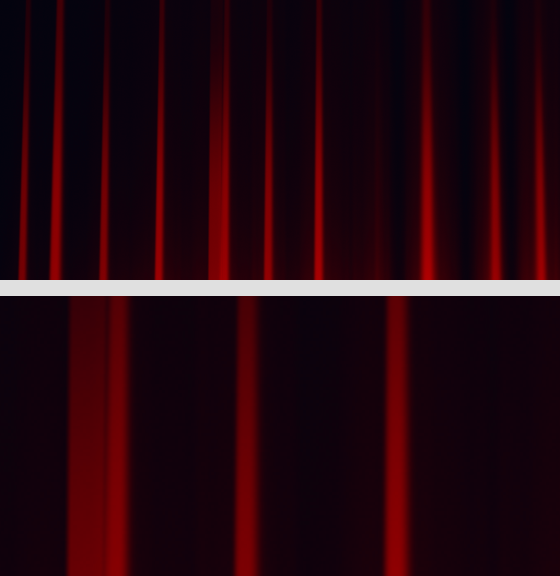
Top: the whole. Bottom: its middle third, enlarged.
Give the GLSL for this texture, as a WebGL 1 fragment shader.

```glsl
precision mediump float;
uniform vec2 u_resolution;

#define FOLDS 11
#define FIRST_FOLD 0.040
#define FOLD_SPACING 0.0926
#define RIDGE_WIDTH 0.0060
#define RIDGE_LIGHT 0.42
#define HALO_WIDTH 0.038
#define STREAKS 150.0
#define GRAIN 0.008

const float PI = 3.14159265;

float hash(vec2 p) {
  p = fract(p * vec2(0.1031, 0.1137));
  p += dot(p, p.yx + 33.33);
  return fract((p.x + p.y) * p.x * 17.0);
}

float noise(float x) {
  float f = fract(x);
  float c = floor(x);
  return mix(hash(vec2(c, 7.0)), hash(vec2(c + 1.0, 7.0)), f * f * (3.0 - 2.0 * f));
}

float bell(float x) {
  return exp(-x * x);
}

// Uneven gathering of the cloth along the rail
float foldCenter(float i, float y) {
  float a = PI * i / float(FOLDS - 1);
  float gather = 0.0268 * sin(a) + 0.0122 * sin(2.0 * a) + 0.0082 * sin(3.0 * a)
               + 0.0122 * sin(4.0 * a) - 0.0052 * sin(7.0 * a) + 0.0073 * sin(8.0 * a);
  float lean = mix(0.011, -0.006, i / float(FOLDS - 1));
  return FIRST_FOLD + FOLD_SPACING * i - gather + lean * y;
}

// Dark navy shadows turning to pure red as the light rises
vec3 velvet(float light) {
  return vec3(light, 0.014 * exp(-16.0 * light), 0.058 * exp(-3.5 * light));
}

void main() {
  vec2 uv = gl_FragCoord.xy / u_resolution;
  float x = uv.x;
  float y = uv.y;

  // Dim cloth, warmer to the right and near the floor
  float cloth = 0.012 + 0.044 * smoothstep(0.08, 0.4, x) * mix(1.25, 0.7, y);
  cloth += 0.075 * exp(-5.0 * y) * smoothstep(-0.1, 0.35, x);
  float ridges = 0.0;
  float shade = 1.0;

  for (int n = 0; n < FOLDS; n++) {
    float i = float(n);
    float d = x - foldCenter(i, y);
    float soft = smoothstep(4.5, 9.0, i);
    float vary = cos(2.6 * (i - 1.0));
    float faint = bell((i - 7.0) * 2.0);
    float gain = 1.0 - 0.9 * faint;

    // Narrow lit ridge, crisp on its left side and fading upward
    float broad = pow(max(cos(2.0 * PI * (i - 1.0) / 7.0), 0.0), 4.0);
    float width = RIDGE_WIDTH * (1.0 + 0.5 * broad + 0.035 * i) * mix(1.15, 0.75, y);
    float edge = d < 0.0 ? mix(5.0, 2.5, soft) : 2.5;
    float ridge = exp(-pow(abs(d / width) + 0.0001, edge));
    float topLight = 0.38 - 0.025 * i + 0.12 * vary;
    float fade = mix(1.0, topLight, smoothstep(0.25, 1.0, y));
    ridges += ridge * gain * fade * (RIDGE_LIGHT + 0.05 * vary) * mix(1.05, 0.88, soft);

    // Wide glow around the ridge and a shadowed valley to its left
    float halo = bell(d / (HALO_WIDTH * mix(0.7, 1.0, soft)));
    cloth += halo * mix(0.035, 0.125, soft) * mix(1.0, 0.55, faint) * exp(-1.5 * y);
    shade *= 1.0 - 0.75 * soft * gain * bell((d + 0.052) / 0.017);

    // Flat second pleat beside the middle fold
    float pleat = smoothstep(-0.032, -0.027, d) * (1.0 - smoothstep(-0.010, -0.004, d));
    float middle = 1.0 - step(0.5, abs(i - 4.0));
    ridges += middle * pleat * mix(0.34, 0.05, smoothstep(0.25, 0.95, y));
  }

  // Faint vertical streaks and fine grain in the weave
  float streak = 0.88 + 0.24 * noise(x * STREAKS);
  float light = cloth * shade * streak + ridges;
  light += GRAIN * (hash(floor(uv * vec2(512.0, 256.0))) - 0.5);
  gl_FragColor = vec4(velvet(max(light, 0.0)), 1.0);
}
```
